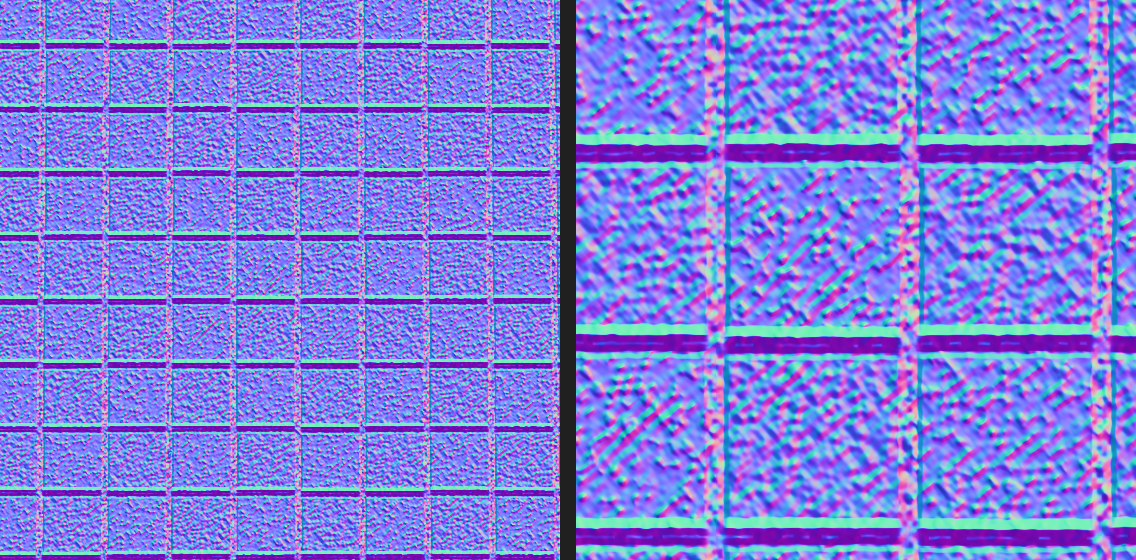
Left: the whole. Right: its middle third, enlarged.
This texture map is drawn by a Shadertoy shader. Its source:

```glsl
// Tangent-space normal map of square stone tiles with grooved joints and scratches.

#define PITCH vec2(0.1146, 0.1141)   // tile spacing
#define ORIGIN vec2(0.0730, 0.0052)  // first joint crossing
#define FAN 0.020                    // lean of the upright joints
#define JITTER 0.0022                // joint offset from tile to tile
#define SOFT 0.0008                  // softness of joint edges
#define RELIEF 0.0074                // height of the stone grain
#define GRAIN vec2(165.0, 245.0)     // grain frequency along and across
#define SMOOTH_TILE 0.55             // roughness of the smoother tiles
#define SPECKLE 310.0                // frequency of grit in the joints
#define SCRATCH_GAP 0.0085           // spacing of scratch lines
#define SCRATCH_DEPTH 0.28

float hash(vec2 p) {
    vec3 q = fract(vec3(p.xyx) * 0.1031);
    q += dot(q, q.yzx + 33.33);
    return fract((q.x + q.y) * q.z);
}

float noise(vec2 p) {
    vec2 i = floor(p), f = fract(p);
    f = f * f * (3.0 - 2.0 * f);
    return mix(mix(hash(i), hash(i + vec2(1, 0)), f.x),
               mix(hash(i + vec2(0, 1)), hash(i + vec2(1, 1)), f.x), f.y);
}

// Soft strip covering lo < d < hi
float band(float d, float lo, float hi) {
    float s = max(SOFT, 0.5 / iResolution.y);
    return smoothstep(lo - s, lo + s, d) * (1.0 - smoothstep(hi - s, hi + s, d));
}

// Diagonal scratches: centre, half length, half width
float scratches(vec2 p) {
    const vec4 patches[5] = vec4[5](
        vec4(0.464, 0.512, 0.046, 0.005), vec4(0.485, 0.492, 0.022, 0.012),
        vec4(0.458, 0.440, 0.025, 0.018), vec4(0.365, 0.408, 0.034, 0.014),
        vec4(0.970, 0.378, 0.020, 0.010));
    float sum = 0.0;
    for (int i = 0; i < 5; i++) {
        vec2 d = p - patches[i].xy;
        vec2 q = vec2(d.x + d.y, d.y - d.x) * 0.7071;
        vec2 r = q / patches[i].zw;
        float wave = cos(q.y * 6.2832 / SCRATCH_GAP + noise(q * vec2(20.0, 50.0)));
        sum += wave * exp(-dot(r, r));
    }
    return sum * SCRATCH_DEPTH;
}

// Slanted stone grain; rough = 0 leaves sparse pits only
float height(vec2 p, float rough) {
    vec2 q = vec2(dot(p, vec2(0.77, 0.64)), dot(p, vec2(-0.64, 0.77))) + 2.0;
    float n = 0.75 * noise(q * GRAIN) + 0.25 * noise(q.yx * GRAIN * 1.3 + 17.0);
    float pits = 0.7 * smoothstep(0.55, 0.85, n);
    return mix(pits, 1.25 * n, rough) + scratches(p);
}

vec2 grainSlope(vec2 p, float rough) {
    vec2 e = vec2(0.0009, 0.0);
    vec2 rise = vec2(height(p + e.xy, rough) - height(p - e.xy, rough),
                     height(p + e.yx, rough) - height(p - e.yx, rough));
    return -rise * RELIEF / (2.0 * e.x);
}

void mainImage(out vec4 fragColor, in vec2 fragCoord) {
    vec2 p = fragCoord / iResolution.xy;

    // Tile cell and signed distance to the nearest joints
    vec2 g = p;
    g.x -= (p.y - 0.5) * FAN * (0.45 - p.x);
    vec2 cell = (g - ORIGIN) / PITCH;
    vec2 tile = floor(cell), joint = round(cell);
    vec2 d = (cell - joint) * PITCH;
    vec2 cross = abs(d);
    d.x += (hash(vec2(joint.x, tile.y) + 37.0) - 0.5) * JITTER;
    d.y += (hash(vec2(tile.x, joint.y) + 71.0) - 0.5) * JITTER;
    d += (vec2(noise(p * 200.0), noise(p * 200.0 + 50.0)) - 0.5) * 0.0012;

    // Rough and smooth tiles alternate like a checkerboard
    float odd = mod(tile.x + tile.y, 2.0);
    float rough = mix(1.0, SMOOTH_TILE, odd) - 0.15 * hash(tile + 11.0);
    vec2 grain = grainSlope(p, rough);
    vec2 grit = vec2(noise(p * SPECKLE), noise(p * SPECKLE + 90.0)) - 0.5;
    vec2 slope = grain;

    // Upright joint: gritty groove with pink rims and a teal right edge
    float gapY = smoothstep(0.004, 0.009, cross.y);
    float rim = smoothstep(0.001, 0.004, abs(d.x));
    vec2 pink = vec2(mix(0.2, 1.15, rim), 0.12) + grain + 2.4 * grit;
    slope = mix(slope, pink, band(d.x, -0.0058, 0.0054) * mix(0.3, 1.0, gapY));
    slope = mix(slope, vec2(-1.5, 0.1) + 0.5 * grain, gapY * band(d.x, 0.0060, 0.0086));

    // Level joint: green upper bevel, purple lower bevel, thin pale lip
    float gapX = smoothstep(0.003, 0.009, cross.x);
    float broken = smoothstep(0.35, 0.5, noise(vec2(p.x * 170.0, joint.y * 7.3)));
    float dash = broken * band(d.y, -0.0012, 0.0009);
    vec2 purple = vec2(-0.25, mix(-2.6, -0.8, dash)) + 0.35 * grain + 0.8 * grit;
    slope = mix(slope, vec2(-0.15, 1.9) + 0.3 * grain, gapX * band(d.y, 0.0048, 0.0110));
    slope = mix(slope, purple, gapX * band(d.y, -0.0048, 0.0048));
    slope = mix(slope, vec2(-0.3, 1.2) + 0.5 * grain, gapX * band(d.y, -0.0090, -0.0062));

    vec3 normal = normalize(vec3(slope, 1.0));
    fragColor = vec4(normal * 0.5 + 0.5, 1.0);
}
```
